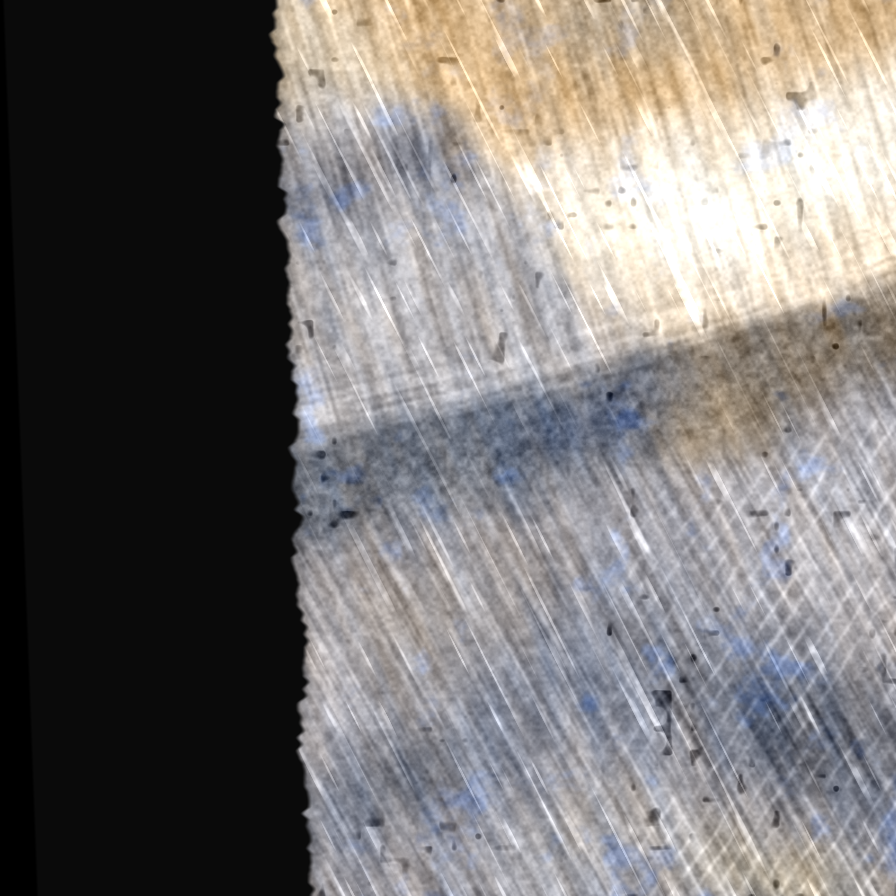
A three.js fragment shader for this texture:

```glsl
// Scratched brushed metal with warm and cool reflections beside a ragged black edge
varying vec2 vUv;

float hash(vec2 p) {
  vec3 q = fract(p.xyx * vec3(0.1031, 0.1030, 0.0973));
  q += dot(q, q.yzx + 33.33);
  return fract((q.x + q.y) * q.z);
}

float noise(vec2 p) {
  vec2 i = floor(p), f = fract(p);
  f = f * f * (3.0 - 2.0 * f);
  return mix(mix(hash(i), hash(i + vec2(1, 0)), f.x),
             mix(hash(i + vec2(0, 1)), hash(i + vec2(1, 1)), f.x), f.y);
}

float fbm(vec2 p) {
  float sum = 0.0, gain = 0.5;
  for (int i = 0; i < 4; i++) {
    sum += gain * noise(p);
    p = p * 2.03 + 17.0;
    gain *= 0.5;
  }
  return sum / 0.9375;
}

// Soft sheared ellipse, 1 at its centre
float blot(vec2 p, vec2 centre, vec2 radius, float slope) {
  vec2 q = p - centre;
  q.y -= slope * q.x;
  q /= radius;
  return exp(-dot(q, q));
}

// Long thin grain leaning by the given shear, centred on zero
float grain(vec2 p, float lean, float density) {
  vec2 q = vec2((p.x + lean * p.y) * density, p.y * 11.0);
  return 0.6 * noise(q) + 0.4 * noise(q * vec2(2.1, 1.9) + 40.0) - 0.5;
}

// Dark fold rising to the right; returns height above its middle
float foldHeight(vec2 p) {
  float t = p.x - 0.34;
  return p.y - (0.45 + 0.2 * t + 0.12 * t * t);
}

vec3 reflections(vec2 p) {
  float d = foldHeight(p);
  float warmSide = smoothstep(-0.05, 0.07, p.x - 0.48 - (0.88 - p.y) * 0.85);

  // Lower sheet
  vec3 c = vec3(0.61, 0.605, 0.63);
  c = mix(c, vec3(0.75, 0.73, 0.73), 0.8 * blot(p, vec2(0.94, 0.42), vec2(0.14, 0.13), 0.2));
  c = mix(c, vec3(0.69, 0.66, 0.64), 0.8 * blot(p, vec2(0.46, 0.30), vec2(0.15, 0.09), 0.25));
  c = mix(c, vec3(0.73, 0.72, 0.74), 0.7 * blot(p, vec2(0.36, 0.22), vec2(0.05, 0.10), 0.0));
  c = mix(c, vec3(0.51, 0.54, 0.61), 0.7 * blot(p, vec2(0.64, 0.24), vec2(0.12, 0.09), 0.2));
  c = mix(c, vec3(0.40, 0.42, 0.47), 0.85 * blot(p, vec2(0.45, 0.135), vec2(0.10, 0.055), 0.35));
  c = mix(c, vec3(0.37, 0.39, 0.44), 0.9 * blot(p, vec2(0.89, 0.19), vec2(0.17, 0.085), -0.45));
  c = mix(c, vec3(0.76, 0.71, 0.62), 0.8 * blot(p, vec2(0.87, 0.02), vec2(0.12, 0.05), -0.3));
  c = mix(c, vec3(0.70, 0.69, 0.69), 0.6 * blot(p, vec2(0.64, 0.05), vec2(0.09, 0.07), 0.3));

  // Upper sheet: cool left, warm right
  vec3 cool = vec3(0.72, 0.71, 0.72);
  cool = mix(cool, vec3(0.86, 0.79, 0.69), smoothstep(0.83, 0.94, p.y));
  cool = mix(cool, vec3(0.48, 0.48, 0.51), 0.85 * blot(p, vec2(0.42, 0.805), vec2(0.15, 0.05), 0.3));
  vec3 warm = mix(vec3(0.93, 0.86, 0.77), vec3(0.86, 0.73, 0.56), smoothstep(0.82, 0.91, p.y - 0.2 * (p.x - 0.7)));
  warm = mix(warm, vec3(0.68, 0.63, 0.56), 0.6 * blot(p, vec2(0.70, 0.98), vec2(0.13, 0.05), 0.0));
  warm = mix(warm, vec3(1.06, 1.03, 0.97), blot(p, vec2(0.84, 0.79), vec2(0.25, 0.075), 0.28));
  c = mix(c, mix(cool, warm, warmSide), smoothstep(0.01, 0.085, d));

  // Fold shadow: blue on the left, brown on the right
  float fold = smoothstep(-0.10, -0.01, d) * (1.0 - smoothstep(0.035, 0.09, d));
  vec3 shade = mix(vec3(0.41, 0.43, 0.47), vec3(0.50, 0.45, 0.39), smoothstep(0.70, 0.79, p.x));
  shade = mix(shade, vec3(0.32, 0.38, 0.50), 0.7 * blot(p, vec2(0.66, 0.53), vec2(0.10, 0.045), 0.2));
  c = mix(c, shade, fold * 0.9);
  return mix(c, vec3(0.72, 0.64, 0.53), 0.5 * blot(p, vec2(0.80, 0.53), vec2(0.06, 0.05), 0.2));
}

void main() {
  vec2 p = vUv;
  float d = foldHeight(p);
  float upper = smoothstep(0.0, 0.1, d);
  vec2 wobble = vec2(fbm(p * 14.0), fbm(p * 14.0 + 50.0)) - 0.5;
  vec3 metal = reflections(p + wobble * 0.045);

  // Brushed grain, steeper above the fold
  float brushed = mix(grain(p, 0.55, 125.0), grain(p, 0.3, 110.0), upper);
  float fold = exp(-d * d / 0.003);
  metal += brushed * 0.34 * (1.0 - 0.65 * fold);
  metal += vec3(0.05, 0.0, -0.07) * grain(p + 3.0, 0.35, 45.0);

  // Fine bright scratches and crossed machining lines
  float scratch = noise(vec2((p.x + 0.5 * p.y) * 190.0, p.y * 15.0 + 9.0));
  metal += 0.20 * smoothstep(0.77, 0.96, scratch) * (1.0 - 0.6 * fold);
  float crossed = smoothstep(0.55, 0.85, p.x + 0.15 * (0.3 - p.y)) * (1.0 - smoothstep(-0.16, -0.03, d));
  float rising = pow(0.5 + 0.5 * sin((p.x - 0.65 * p.y + wobble.x * 0.012) * 270.0), 5.0);
  float falling = pow(0.5 + 0.5 * sin((p.x + 0.55 * p.y + wobble.y * 0.012) * 250.0), 5.0);
  metal += crossed * (0.17 * rising * noise(p * 35.0) + 0.15 * falling * noise(p * 30.0 + 8.0) - 0.03);

  // Creases running along the top of the fold
  float crease = noise(vec2(p.x * 9.0, d * 190.0)) - 0.5;
  metal += crease * 0.22 * exp(-pow((d - 0.08) / 0.035, 2.0));

  // Mottling, colour flecks and dark pits
  metal += (fbm(p * 95.0) - 0.5) * (0.22 + 0.16 * fold);
  metal += (noise(p * 260.0) - 0.5) * 0.10;
  metal += vec3(-0.05, 0.0, 0.10) * smoothstep(0.6, 0.85, fbm(p * 23.0 + 70.0));
  metal -= 0.28 * smoothstep(0.80, 0.95, noise(p * 75.0 + 31.0)) * smoothstep(0.55, 0.75, noise(p * 16.0));

  // Ragged rim and the dark backing with its slanted black margin
  float rim = 0.346 - 0.038 * p.y + (noise(vec2(p.y * 48.0, 2.0)) - 0.5) * 0.012
            + (noise(vec2(p.y * 130.0, 7.0)) - 0.5) * 0.008;
  vec3 backing = vec3(0.04) * smoothstep(-0.002, 0.002, p.x - 0.042 + 0.038 * p.y);
  metal *= 0.8 + 0.2 * smoothstep(0.0, 0.018, p.x - rim);
  vec3 color = mix(backing, metal, smoothstep(-0.003, 0.004, p.x - rim));
  gl_FragColor = vec4(clamp(color, 0.0, 1.0), 1.0);
}
```
